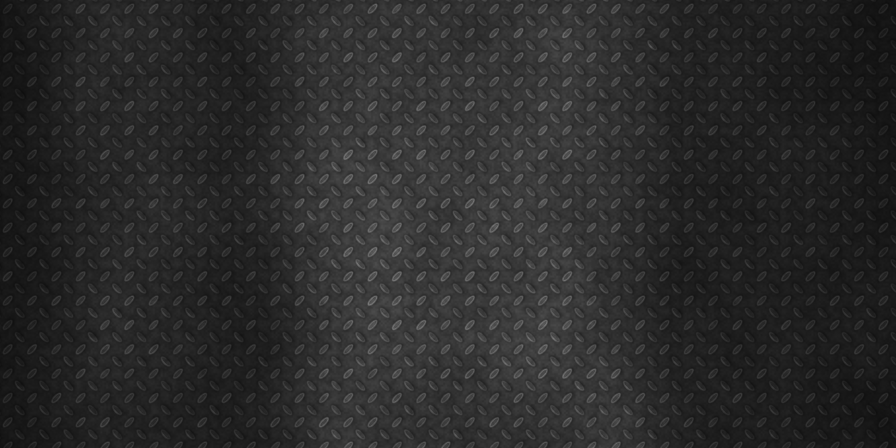
Give the GLSL for this texture, as a WebGL 1 fragment shader.

```glsl
precision highp float;
// Dark steel tread plate: rows of oval lugs leaning right, with rows leaning
// left set between them, repeat about 36.8 times across and 18.4 down. Each lug
// is an ellipse distance with lit rim and soft shadow, over cloudy, grainy metal.
uniform vec2 u_resolution;

float hash(vec2 p) {
  return fract(sin(dot(p, vec2(127.1, 311.7))) * 43758.5453);
}

float noise(vec2 p) {
  vec2 i = floor(p), f = fract(p);
  f = f * f * (3.0 - 2.0 * f);
  return mix(mix(hash(i), hash(i + vec2(1.0, 0.0)), f.x),
             mix(hash(i + vec2(0.0, 1.0)), hash(i + vec2(1.0, 1.0)), f.x), f.y);
}

float fbm(vec2 p) {
  float sum = 0.0, amp = 0.5;
  for (int i = 0; i < 5; i++) {
    sum += amp * noise(p);
    p = p * 2.03 + 17.3;
    amp *= 0.5;
  }
  return sum;
}

// Approximate signed distance to an ellipse with radii r
float ellipse(vec2 p, vec2 r) {
  float k = length(p / r);
  return k * (k - 1.0) / max(length(p / (r * r)), 0.001);
}

// Broad light: bright middle band, faint left band, dark sides
float plateLight(vec2 p) {
  float s = p.x * 0.5 + 0.05 * (fbm(p * 3.0 + 4.0) - 0.5);
  float band = smoothstep(0.25, 0.38, s) * (1.0 - smoothstep(0.67, 0.78, s));
  float left = exp(-pow((s - 0.13) / 0.07, 2.0));
  float middle = exp(-pow((p.y - 0.5) / 0.6, 2.0));
  float light = 0.13 + 0.1 * band * (0.7 + 0.3 * middle) + 0.035 * left * middle;
  light *= 1.0 - 0.22 * smoothstep(0.38, 0.5, abs(p.x * 0.5 - 0.5));
  return light * (0.72 + 0.58 * fbm(p * vec2(5.0, 3.5)));
}

void main() {
  vec2 p = gl_FragCoord.xy / u_resolution.y;
  float period = 0.0543;
  vec2 cell = (p - vec2(0.2344, 0.8177)) / period;
  float aa = 1.0 / (u_resolution.y * period);

  // Worn metal with fine grain
  float shade = plateLight(p);
  shade *= 0.9 + 0.2 * noise(p * 75.0);
  shade *= 0.9 + 0.2 * noise(p * 230.0);

  // Two lugs per period: one leaning right, one leaning left half a step away
  for (int i = 0; i < 2; i++) {
    float n = float(i);
    float side = 1.0 - 2.0 * n;
    vec2 q = cell - 0.5 * n + 0.5;
    vec2 id = floor(q);
    q = fract(q) - 0.5;
    vec2 axis = normalize(vec2(side, 1.05));
    vec2 local = vec2(dot(q, axis), dot(q, vec2(-axis.y, axis.x)));
    float d = ellipse(local, vec2(0.26, 0.115));
    float wear = 0.75 + 0.5 * hash(id + n * 7.3);

    // Light falls from the lower left, so the upper right lies in shadow
    float facing = dot(normalize(q + 0.0001), normalize(vec2(-1.0, -0.8)));
    float inside = 1.0 - smoothstep(-aa, aa, d);
    float rim = 1.0 - smoothstep(0.008, 0.024 + aa, abs(d + 0.02));
    float shadow = exp(-max(d, 0.0) * 16.0) * (1.0 - inside);
    float rimLight = side > 0.0 ? 0.6 : 0.4 + 0.55 * facing;

    shade *= 1.0 - shadow * (0.36 - 0.12 * facing);
    shade *= 1.0 + inside * (side > 0.0 ? 0.2 : 0.05);
    shade += rim * rimLight * wear * (0.035 + 0.45 * shade);
  }

  gl_FragColor = vec4(vec3(clamp(shade, 0.0, 1.0)), 1.0);
}
```
